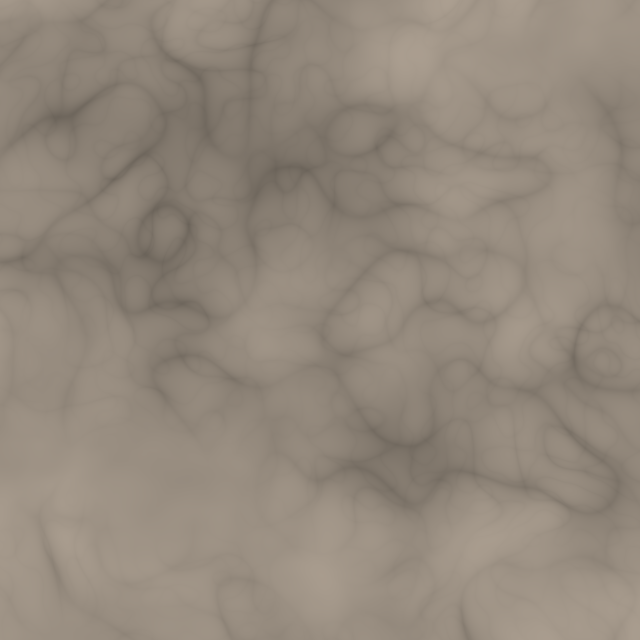
A Shadertoy shader for this texture:

```glsl
// Soft taupe smoke: broad cloudy shading overlaid with thin, curling dark creases.
// Creases are the zero lines of warped gradient noise, layered over octaves
// and faded in and out by broad masks so calm and wrinkled areas alternate.

const vec3 DARK_TAUPE = vec3(0.415, 0.385, 0.348);
const vec3 LIGHT_TAUPE = vec3(0.670, 0.621, 0.565);
const float BASE_TONE = 0.80;
const float CLOUD_SCALE = 2.8;
const float CLOUD_CONTRAST = 0.48;
const float CREASE_SCALE = 7.0;
const float CREASE_DEPTH = 0.66;
const float FOLD_FALLOFF = 5.5;
const float LINE_FALLOFF = 20.0;
const float LINE_SHARE = 0.40;
const float CREASE_SOFTNESS = 0.010;
const float WARP_SCALE = 5.0;
const float WARP_AMOUNT = 0.045;

// Centres of the broad shaded, wrinkled and pale regions
const vec2 SHADOW_MAIN = vec2(0.30, 0.70);
const vec2 SHADOW_SIDE = vec2(0.68, 0.31);
const vec2 WRINKLED_SIDE = vec2(0.84, 0.45);
const vec2 PALE_CORNER = vec2(0.05, 0.25);

// Unit gradient at a lattice point
vec2 gradientAt(vec2 cell) {
    vec3 h = fract(cell.xyx * vec3(0.1031, 0.1030, 0.0973));
    h += dot(h, h.yzx + 33.33);
    float angle = 6.28318 * fract((h.x + h.y) * h.z);
    return vec2(cos(angle), sin(angle));
}

float gradientNoise(vec2 p) {
    vec2 i = floor(p), f = fract(p);
    vec2 u = f * f * f * (f * (f * 6.0 - 15.0) + 10.0);
    vec2 e = vec2(0.0, 1.0);
    float a = dot(gradientAt(i), f);
    float b = dot(gradientAt(i + e.yx), f - e.yx);
    float c = dot(gradientAt(i + e.xy), f - e.xy);
    float d = dot(gradientAt(i + e.yy), f - e.yy);
    return mix(mix(a, b, u.x), mix(c, d, u.x), u.y);
}

float clouds(vec2 p) {
    float sum = 0.0, weight = 1.0;
    for (int octave = 0; octave < 4; octave++) {
        sum += weight * gradientNoise(p);
        p = p * 2.03 + vec2(17.3, 9.1);
        weight *= 0.45;
    }
    return sum;
}

// Wide folds with a fine dark line along the zero lines of the noise
float creases(vec2 p) {
    float sum = 0.0, weight = 0.68;
    mat2 turn = mat2(0.8, 0.6, -0.6, 0.8);
    for (int octave = 0; octave < 3; octave++) {
        float n = gradientNoise(p);
        float away = sqrt(n * n + CREASE_SOFTNESS * CREASE_SOFTNESS);
        float fold = exp(-FOLD_FALLOFF * away);
        float line = exp(-LINE_FALLOFF * away);
        sum += weight * mix(fold, line, LINE_SHARE);
        p = turn * p * 1.8 + vec2(5.7, 31.4);
        weight *= 0.45;
    }
    return sum;
}

float softSpot(vec2 p, vec2 centre, float radius) {
    vec2 d = (p - centre) / radius;
    return exp(-dot(d, d));
}

void mainImage(out vec4 fragColor, in vec2 fragCoord) {
    vec2 uv = fragCoord / iResolution.xy;

    // Bend the space so that shapes curl
    vec2 warp = vec2(gradientNoise(uv * WARP_SCALE + 3.7),
                     gradientNoise(uv * WARP_SCALE + 41.2));
    vec2 p = uv + WARP_AMOUNT * warp;

    // Broad light and shade
    float shadow = softSpot(p, SHADOW_MAIN, 0.21);
    float sideShadow = softSpot(p, SHADOW_SIDE, 0.15);
    float pale = softSpot(p, PALE_CORNER, 0.30);
    float tone = BASE_TONE + CLOUD_CONTRAST * clouds(p * CLOUD_SCALE + 12.4);
    tone += 0.13 * pale - 0.26 * shadow - 0.30 * sideShadow;

    // Creases, strongest in the wrinkled regions and patchy elsewhere
    float wrinkled = 0.9 * softSpot(uv, SHADOW_MAIN, 0.30)
                   + 0.8 * softSpot(uv, WRINKLED_SIDE, 0.25);
    float patchy = 0.32 + 0.8 * gradientNoise(uv * 6.0 + 23.0);
    float strength = clamp(patchy + 0.65 * wrinkled - 0.2 * pale, 0.04, 1.0);
    tone -= CREASE_DEPTH * strength * creases(p * CREASE_SCALE + 8.3);

    fragColor = vec4(mix(DARK_TAUPE, LIGHT_TAUPE, clamp(tone, -0.1, 1.08)), 1.0);
}
```
